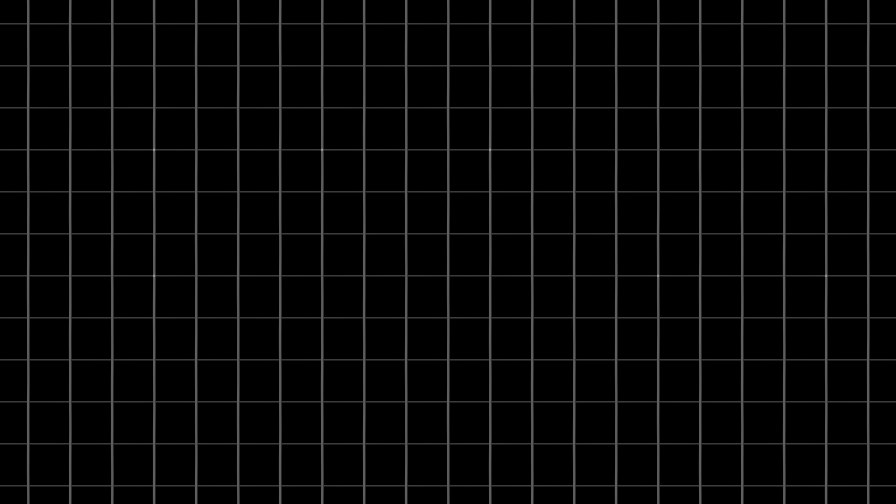
Reproduce this pattern procedurally as a WebGL 2 fragment shader.

```glsl
#version 300 es
precision highp float;
// Thin grey square grid on black: stronger uprights, faint wobble and a few bright crossings.

#define CELLS_DOWN 12.0               // cells per canvas height
#define GRID_OFFSET vec2(0.672, 0.433) // first crossing, in cells
#define UPRIGHT_WIDTH 0.059           // line widths, in cells
#define LEVEL_WIDTH 0.028
#define UPRIGHT_GREY 0.365
#define LEVEL_GREY 0.30
#define WOBBLE 0.003                  // sideways drift of the uprights, in cells
#define WEAR 0.03                     // relative change in brightness along lines
#define GLINT_RADIUS 0.03
#define GLINT_GREY 0.22

uniform vec2 u_resolution;
out vec4 fragColor;

// Share of a pixel covered by a band centred on zero.
float bandCoverage(float d, float width, float pixel) {
    float upper = min(d + 0.5 * pixel, 0.5 * width);
    float lower = max(d - 0.5 * pixel, -0.5 * width);
    return clamp((upper - lower) / pixel, 0.0, 1.0);
}

// Layered sines, roughly -1 to 1, different for each line.
float drift(float along, float line) {
    return 0.6 * sin(along * 1.7 + line * 2.4) + 0.4 * sin(along * 4.3 + line * 5.1);
}

// Selects sparse crossings: every fourth upright on two of the rows.
float hasGlint(vec2 id) {
    bool onRow = id.y == 5.0 || id.y == 8.0;
    bool onColumn = mod(id.x, 4.0) == 3.0;
    float shift = id.y == 5.0 ? 2.0 : 0.0;
    bool chosen = mod(floor(id.x / 4.0) + shift, 5.0) < 2.5;
    return onRow && onColumn && chosen ? 1.0 : 0.0;
}

void main() {
    float pixel = CELLS_DOWN / u_resolution.y;
    vec2 grid = gl_FragCoord.xy * pixel - GRID_OFFSET;
    vec2 id = floor(grid + 0.5);
    vec2 d = grid - id;

    // Uprights and levels, each with slight wear
    float sway = drift(grid.y, id.x);
    float upright = bandCoverage(d.x + WOBBLE * sway, UPRIGHT_WIDTH, pixel);
    float level = bandCoverage(d.y, LEVEL_WIDTH, pixel);
    upright *= UPRIGHT_GREY * (1.0 + WEAR * drift(grid.y + 7.0, id.x));
    level *= LEVEL_GREY * (1.0 + WEAR * drift(grid.x, id.y));
    float grey = max(upright, level);

    // Bright crossings
    float glint = 1.0 - smoothstep(-0.5 * pixel, 0.5 * pixel, length(d) - GLINT_RADIUS);
    grey += GLINT_GREY * glint * hasGlint(id);

    fragColor = vec4(vec3(grey), 1.0);
}
```
